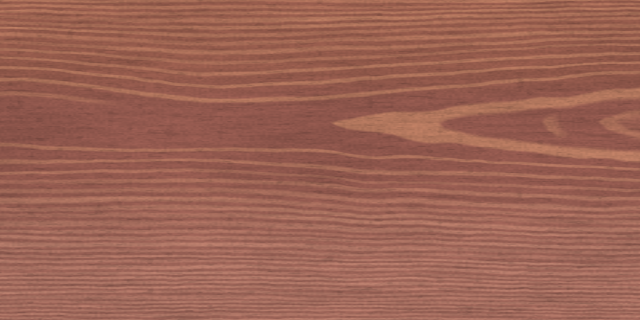
Reproduce this texture procedurally as a WebGL 1 fragment shader.

```glsl
precision highp float;
// Reddish stained softwood plank: horizontal growth rings around a pointed cathedral figure.
uniform vec2 u_resolution;

float hash(vec2 p) {
  vec3 q = fract(p.xyx * vec3(0.1031, 0.1030, 0.0973));
  q += dot(q, q.yzx + 33.33);
  return fract((q.x + q.y) * q.z);
}

float noise(vec2 p) {
  vec2 i = floor(p);
  vec2 f = fract(p);
  f = f * f * (3.0 - 2.0 * f);
  return mix(mix(hash(i), hash(i + vec2(1.0, 0.0)), f.x),
             mix(hash(i + vec2(0.0, 1.0)), hash(i + vec2(1.0, 1.0)), f.x), f.y);
}

float fbm(vec2 p) {
  float sum = 0.0;
  float gain = 0.5;
  for (int i = 0; i < 4; i++) {
    sum += gain * noise(p);
    p = p * 2.03 + 17.1;
    gain *= 0.5;
  }
  return sum / 0.9375;
}

// Pale line on every whole phase, with its own strength and width along x.
float rings(float phase, float x, float seed) {
  phase += 0.45 * (noise(vec2(x * 1.6 + seed, phase * 0.7)) - 0.5);
  phase += 0.16 * (noise(vec2(x * 7.0, phase * 0.8 + seed)) - 0.5);
  float id = floor(phase + 0.5);
  float offset = phase - id;
  float width = mix(0.22, 0.46, smoothstep(0.0, 7.0, phase));
  width *= 0.8 + 0.3 * hash(vec2(id, seed));
  float line = 1.0 - smoothstep(width * 0.25, width, abs(offset + 0.04));
  float strength = 0.45 + 0.6 * noise(vec2(x * 1.8, id * 7.3 + seed));
  strength = mix(strength, 0.9, 1.0 - smoothstep(0.0, 2.5, abs(phase)));
  return line * strength * step(-0.5, phase);
}

// Filled pointed arch opening to the right from its tip.
float arch(vec2 p, float tip, float spread, float power, float blur) {
  float halfWidth = spread * pow(max(p.x - tip, 0.0), power);
  return smoothstep(-blur, blur, halfWidth - abs(p.y)) * smoothstep(tip, tip + 0.02, p.x);
}

// Pale band between two nested arches.
float cathedral(vec2 p) {
  float outer = arch(p, 1.04, 0.121, 0.75, 0.005);
  float inner = arch(p, 1.36, 0.108, 0.58, 0.009);
  float band = outer * (1.0 - inner);
  float crescent = arch(p, 1.69, 0.20, 0.55, 0.010)
                 * (1.0 - smoothstep(1.72, 1.78, p.x + 0.3 * abs(p.y)))
                 * (1.0 - smoothstep(0.03, 0.06, abs(p.y)));
  float core = arch(p, 1.88, 0.13, 0.5, 0.008)
             * (1.0 - 0.75 * arch(p, 1.93, 0.10, 0.5, 0.012));
  return max(band, max(0.65 * crescent, 0.7 * core));
}

void main() {
  vec2 p = gl_FragCoord.xy / u_resolution.y;
  float x = p.x;

  // Gentle wandering of the fibres
  float wander = 0.010 * (fbm(vec2(x * 3.0, p.y * 6.0)) - 0.5);
  float y = p.y + wander + 0.003 * (noise(vec2(x * 22.0, p.y * 30.0)) - 0.5);

  // Borders of the broad dark heart band
  float upper = 0.69 + 0.055 * (1.0 - smoothstep(0.0, 0.65, x))
              + 0.082 * smoothstep(0.7, 2.0, x);
  float dip = (x - 1.15) / 0.10;
  float lower = 0.536 - 0.068 * smoothstep(0.6, 2.0, x) - 0.010 * exp(-dip * dip);

  // Rings get denser away from the heart
  float above = max((y - upper) / (1.0 - upper), -0.3);
  float below = max((lower - y) / lower, -0.3);
  float topRings = rings(above * (6.0 + 5.0 * above), x, 3.7);
  float bottomRings = rings(below * (12.0 + 14.0 * below), x, 11.2);

  // Heart figure and the short line fading out at the left
  vec2 heart = vec2(x + 0.05 * (noise(p * vec2(10.0, 45.0)) - 0.5),
                    y - 0.607 + 0.012 * (noise(vec2(x * 9.0, 4.0)) - 0.5));
  float strayLine = (1.0 - smoothstep(0.002, 0.010, abs(y - upper + 0.037)))
                  * (1.0 - smoothstep(0.22, 0.42, x));
  float pale = max(max(topRings, 0.85 * bottomRings),
                   max(cathedral(heart), 0.6 * strayLine));

  // Stain colours: orange at the top, plum in the heart, pink at the bottom
  vec3 darkTop = vec3(0.575, 0.350, 0.292);
  vec3 darkHeart = vec3(0.560, 0.338, 0.298);
  vec3 darkBottom = vec3(0.605, 0.385, 0.338);
  vec3 paleTop = vec3(0.700, 0.465, 0.365);
  vec3 paleBottom = vec3(0.725, 0.500, 0.430);
  vec3 dark = mix(darkBottom, darkHeart, smoothstep(0.10, 0.52, p.y));
  dark = mix(dark, darkTop, smoothstep(0.66, 0.80, p.y));
  vec3 light = mix(paleBottom, paleTop, smoothstep(0.15, 0.60, p.y));
  vec3 color = mix(dark, light, clamp(pale, 0.0, 1.0));

  // Fibre streaks, cloudy stain, fine grain and dark pores
  float streak = fbm(vec2(x * 7.0, y * 110.0)) - 0.5;
  float cloud = fbm(p * vec2(2.0, 4.0) + 8.0) - 0.5;
  float grain = noise(p * vec2(120.0, 210.0)) - 0.5;
  float pores = smoothstep(0.74, 0.92, noise(vec2(x * 32.0, y * 190.0) + 40.0));
  color *= 1.0 + 0.17 * streak + 0.10 * cloud + 0.09 * grain - 0.07 * pores;

  gl_FragColor = vec4(color, 1.0);
}
```
